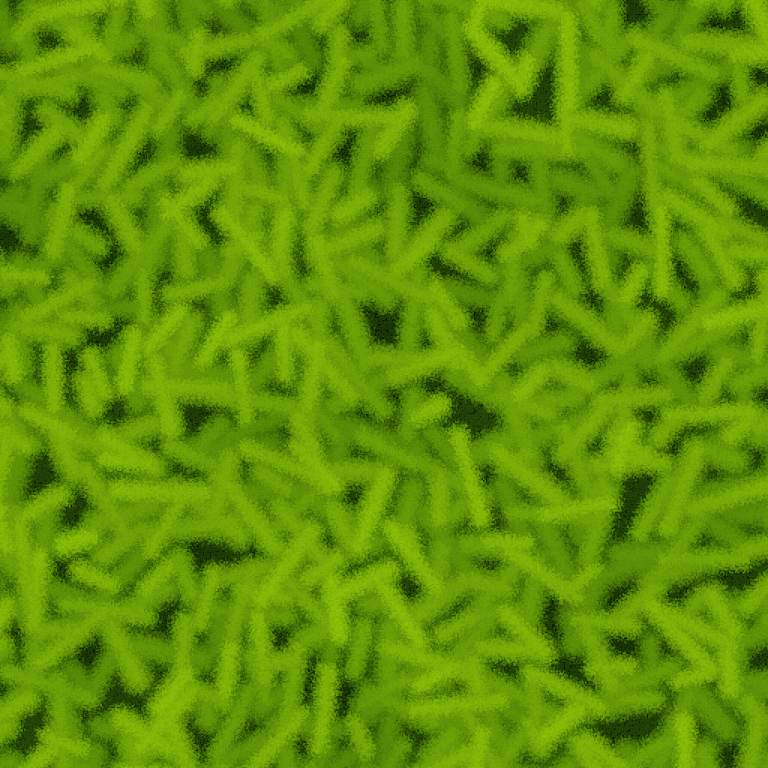
Give the GLSL for this texture, as a Shadertoy shader.

```glsl
// Dense green moss: short fuzzy strands lying in every direction over dark gaps.

const float PI = 3.14159265;
const float STRAND_CELLS = 22.0;   // strand grid cells per canvas height
const float GRAIN_CELLS = 512.0;   // fuzz grains per canvas height
const float MID_TONE = 0.54;
const vec3 GAP_GREEN = vec3(0.04, 0.12, 0.02);
const vec3 LEAF_GREEN = vec3(0.32, 0.515, 0.025);
const vec3 TIP_GREEN = vec3(0.57, 0.77, 0.03);

vec3 hash3(vec2 cell, float seed) {
    vec3 p = fract(vec3(cell.xyx + seed * 17.3) * vec3(0.1031, 0.1030, 0.0973));
    p += dot(p, p.yxz + 33.33);
    return fract((p.xxy + p.yzz) * p.zyx);
}

// Smoothly interpolated random triple
vec3 grainNoise(vec2 p, float seed) {
    vec2 cell = floor(p);
    vec2 f = fract(p);
    f = f * f * (3.0 - 2.0 * f);
    vec3 low = mix(hash3(cell, seed), hash3(cell + vec2(1, 0), seed), f.x);
    vec3 high = mix(hash3(cell + vec2(0, 1), seed), hash3(cell + vec2(1, 1), seed), f.x);
    return mix(low, high, f.y);
}

// Distance to a segment through the origin
float segmentDistance(vec2 p, vec2 direction, float halfLength) {
    float along = clamp(dot(p, direction), -halfLength, halfLength);
    return length(p - direction * along);
}

// Highest scattered strand, 0 in the gaps and 1 on a bright spine
float strandHeight(vec2 p, float seed) {
    vec2 home = floor(p);
    float height = 0.0;
    for (int y = -2; y <= 2; y++) {
        for (int x = -2; x <= 2; x++) {
            vec2 cell = home + vec2(x, y);
            vec3 place = hash3(cell, seed);
            vec3 shape = hash3(cell, seed + 5.0);
            float angle = place.z * PI;
            vec2 direction = vec2(cos(angle), sin(angle));
            float halfLength = mix(0.35, 1.25, shape.x);
            float radius = mix(0.45, 0.6, shape.y);
            float d = segmentDistance(p - cell - place.xy, direction, halfLength);
            float profile = 1.0 - pow(min(d / radius, 1.0), 2.0);
            height = max(height, profile * mix(0.6, 1.0, shape.z));
        }
    }
    return height;
}

// Broad light and shade from layered sines, about -1 to 1
float broadShade(vec2 p) {
    float waves = sin(p.x * 11.0 + 2.0 * sin(p.y * 7.0));
    waves += sin(p.y * 14.0 + 2.0 * sin(p.x * 9.0 + 1.0));
    waves += sin((p.x + p.y) * 23.0 + 1.5 * sin((p.x - p.y) * 13.0));
    return waves / 3.0;
}

vec3 mossColor(float tone) {
    vec3 shaded = mix(GAP_GREEN, LEAF_GREEN, min(tone / MID_TONE, 1.0));
    return mix(shaded, TIP_GREEN, max(tone - MID_TONE, 0.0) / (1.0 - MID_TONE));
}

void mainImage(out vec4 fragColor, in vec2 fragCoord) {
    vec2 uv = fragCoord / iResolution.y;

    // Fuzz: fine grains fray the strand edges
    vec3 grain = grainNoise(uv * GRAIN_CELLS - 0.5, 1.0);
    vec2 frayed = uv + (grain.xy - 0.5) * 0.012;

    // Strands
    float height = strandHeight(frayed * STRAND_CELLS, 2.0);

    // Tone: spines are light, gaps are dark and speckled
    float tone = 0.17 + 0.74 * height + 0.06 * broadShade(uv);
    tone += (grain.z - 0.5) * 0.11;
    tone -= (1.0 - height) * smoothstep(0.6, 0.9, grain.z) * 0.2;

    fragColor = vec4(mossColor(clamp(tone, 0.0, 1.0)), 1.0);
}
```
